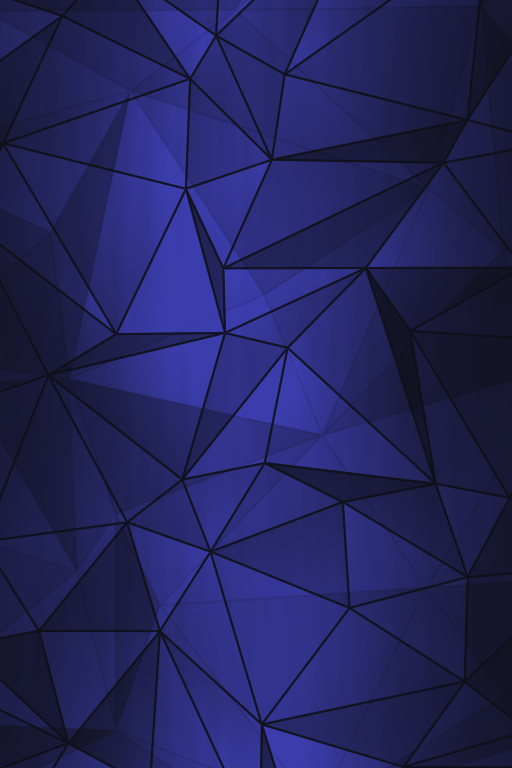
Give the GLSL for this background, as a WebGL 1 fragment shader.

```glsl
precision highp float;
uniform vec2 u_resolution;

#define MESH_CELLS 7.0
#define VEIL_CELLS 4.6
#define JITTER 0.94
#define LINE_WIDTH 0.0027
#define FACET_CONTRAST 0.62
#define VEIL_CONTRAST 0.42
#define GLOW_CENTER 0.47
#define GLOW_WIDTH 0.32
#define GLOW_LOW 0.17
#define GLOW_HIGH 0.51

vec2 hash2(vec2 p) {
  vec2 q = vec2(dot(p, vec2(127.1, 311.7)), dot(p, vec2(269.5, 183.3)));
  return fract(sin(q) * 43758.55);
}

float gradientDot(vec2 corner, vec2 p) {
  return dot(hash2(corner) * 2.0 - 1.0, p - corner);
}

float gradientNoise(vec2 p) {
  vec2 i = floor(p), f = fract(p);
  vec2 u = f * f * (3.0 - 2.0 * f);
  vec2 e = vec2(1.0, 0.0);
  return mix(mix(gradientDot(i, p), gradientDot(i + e.xy, p), u.x),
             mix(gradientDot(i + e.yx, p), gradientDot(i + e.xx, p), u.x), u.y);
}

mat2 rotation(float angle) {
  float c = cos(angle), s = sin(angle);
  return mat2(c, s, -s, c);
}

// Twice the signed area of triangle abc
float cross2(vec2 a, vec2 b, vec2 c) {
  vec2 u = b - a, v = c - a;
  return u.x * v.y - u.y * v.x;
}

vec2 meshVertex(vec2 cell, float seed) {
  return cell + JITTER * (hash2(cell + seed) - 0.5);
}

// Accumulates x: shade, y: coverage, z: depth inside the nearest facet
void addFacet(vec2 p, vec2 a, vec2 b, vec2 c, vec2 id, float pixel, inout vec3 sum) {
  float area = cross2(a, b, c);
  vec3 len = vec3(distance(a, b), distance(b, c), distance(c, a));
  vec3 side = sign(area) * vec3(cross2(a, b, p), cross2(b, c, p), cross2(c, a, p)) / len;
  float depth = min(side.x, min(side.y, side.z));
  float coverage = clamp(0.5 + depth / pixel, 0.0, 1.0);

  // Each facet has a flat tone, a slight ramp, and narrow ones may be dark
  vec2 rnd = hash2(id);
  float angle = 6.283 * rnd.y;
  float ramp = dot(p - (a + b + c) / 3.0, vec2(cos(angle), sin(angle)));
  float longest = max(len.x, max(len.y, len.z));
  float thinness = 1.0 - smoothstep(0.12, 0.36, abs(area) / (longest * longest));
  float shade = rnd.x - 0.5 + 0.25 * ramp - 0.75 * thinness * step(0.45, rnd.y);

  sum.xy += coverage * vec2(shade, 1.0);
  sum.z = max(sum.z, depth);
}

// Triangulated jittered grid, returns x: shade, y: distance to nearest edge
vec2 facetMesh(vec2 p, float seed, float pixel) {
  vec3 sum = vec3(0.0);
  for (int j = -1; j <= 1; j++) {
    for (int i = -1; i <= 1; i++) {
      vec2 cell = floor(p) + vec2(float(i), float(j));
      vec2 a = meshVertex(cell, seed);
      vec2 b = meshVertex(cell + vec2(1.0, 0.0), seed);
      vec2 c = meshVertex(cell + vec2(1.0, 1.0), seed);
      vec2 d = meshVertex(cell + vec2(0.0, 1.0), seed);
      vec2 id = cell + seed + 0.37;
      // Only a diagonal inside the quad may split it
      bool acInside = cross2(a, c, b) * cross2(a, c, d) < 0.0;
      bool bdInside = cross2(b, d, a) * cross2(b, d, c) < 0.0;
      if (acInside && (!bdInside || hash2(id).x > 0.5)) {
        addFacet(p, a, b, c, id + 0.11, pixel, sum);
        addFacet(p, a, c, d, id + 0.23, pixel, sum);
      } else {
        addFacet(p, a, b, d, id + 0.11, pixel, sum);
        addFacet(p, b, c, d, id + 0.23, pixel, sum);
      }
    }
  }
  return vec2(sum.x / max(sum.y, 0.001), sum.z);
}

void main() {
  vec2 uv = gl_FragCoord.xy / u_resolution;
  vec2 p = gl_FragCoord.xy / u_resolution.y;
  float pixel = 1.0 / u_resolution.y;

  // Central column of light, uneven and faintly streaked
  float offset = (uv.x - GLOW_CENTER + 0.12 * gradientNoise(p * 3.0)) / GLOW_WIDTH;
  float ends = pow(abs(uv.y * 2.0 - 1.0), 4.0);
  float blue = mix(GLOW_LOW, GLOW_HIGH + 0.08 * ends, exp(-offset * offset));
  blue *= 1.0 + 0.08 * gradientNoise(p * vec2(70.0, 5.0));

  // Outlined mesh over a larger translucent one
  vec2 mesh = facetMesh(rotation(0.38) * p * MESH_CELLS + 3.7, 17.3, pixel * MESH_CELLS);
  vec2 veil = facetMesh(rotation(-0.6) * p * VEIL_CELLS + 8.2, 41.9, pixel * VEIL_CELLS);
  blue *= max(1.03 + FACET_CONTRAST * mesh.x, 0.3);
  blue *= max(1.03 + VEIL_CONTRAST * veil.x, 0.5);

  // Dark seams, with only a trace on the veil
  float halfLine = 0.5 * LINE_WIDTH;
  float seam = 1.0 - smoothstep(halfLine - 0.5 * pixel, halfLine + 0.7 * pixel, mesh.y / MESH_CELLS);
  float trace = 1.0 - smoothstep(0.0, LINE_WIDTH, veil.y / VEIL_CELLS);
  blue *= 1.0 - 0.12 * trace;
  blue = mix(clamp(blue, 0.11, 0.68), 0.09, 0.88 * seam);

  gl_FragColor = vec4(vec3(0.03, 0.03, 0.0) + blue * vec3(0.3, 0.31, 1.0), 1.0);
}
```
